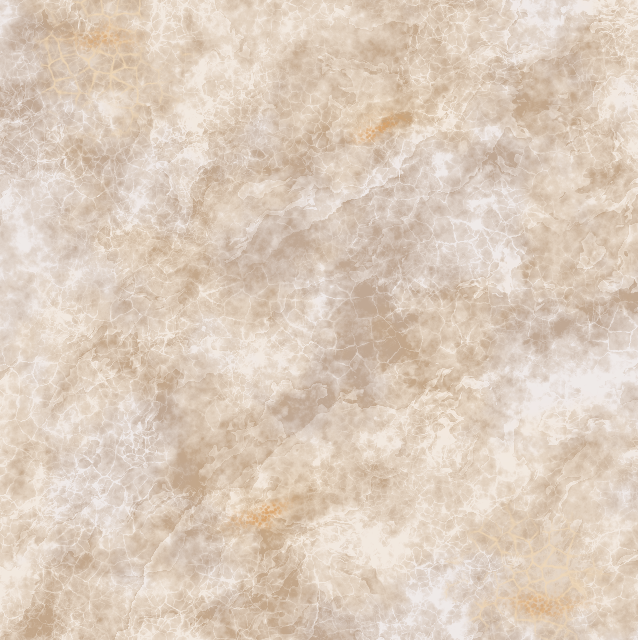
This texture is drawn by a Shadertoy shader. Its source:

```glsl
// Polished beige onyx: cloudy diagonal flow, cellular webs, pale crests and ochre pockets.
const vec3 UMBER = vec3(0.765, 0.655, 0.545);
const vec3 TAN   = vec3(0.828, 0.745, 0.662);
const vec3 CREAM = vec3(0.888, 0.822, 0.752);
const vec3 PEARL = vec3(0.950, 0.912, 0.875);
const vec3 WAX   = vec3(0.940, 0.845, 0.715);
const vec3 OCHRE = vec3(0.850, 0.630, 0.400);
const vec3 COOL_SHIFT = vec3(-0.012, 0.004, 0.036);
const float FLOW_ANGLE = 0.62;
const float ROUGHNESS = 0.60;
const float CLOUD_CONTRAST = 1.45;
const float MOTTLE = 0.75;
const float GRIT = 0.65;
const float WEB_STRENGTH = 0.27;
const float CREST_STRENGTH = 0.42;
const float EDGE = 0.0012;
const vec2 COMB_CENTER = vec2(0.16, 0.91);
const vec2 LENS_CENTER = vec2(0.59, 0.795);
const vec2 SHELL_CENTER = vec2(0.26, 0.635);

vec2 hash2(vec2 p) {
    vec3 q = fract(p.xyx * vec3(0.1031, 0.1030, 0.0973));
    q += dot(q, q.yzx + 33.33);
    return fract((q.xx + q.yz) * q.zy);
}
float noise(vec2 p) {
    vec2 i = floor(p), f = fract(p), e = vec2(0.0, 1.0);
    f = f * f * (3.0 - 2.0 * f);
    return mix(mix(hash2(i).x, hash2(i + e.yx).x, f.x),
               mix(hash2(i + e.xy).x, hash2(i + e.yy).x, f.x), f.y);
}
float fbm(vec2 p) {
    float sum = 0.0, total = 0.0, amp = 1.0;
    for (int i = 0; i < 6; i++) {
        sum += amp * noise(p);
        total += amp;
        p = mat2(1.6, 1.2, -1.2, 1.6) * p + 7.3;
        amp *= ROUGHNESS;
    }
    return sum / total;
}
// Cellular noise: x = nearest distance, y = gap to the second nearest
vec2 cells(vec2 p) {
    vec2 i = floor(p), f = fract(p), d = vec2(8.0);
    for (int y = -1; y <= 1; y++)
    for (int x = -1; x <= 1; x++) {
        vec2 g = vec2(x, y);
        float r = length(g + hash2(i + g) - f);
        d = r < d.x ? vec2(r, d.x) : vec2(d.x, min(d.y, r));
    }
    return vec2(d.x, d.y - d.x);
}
float wall(float gap, float width) { return 1.0 - smoothstep(0.0, width, gap); }
vec2 turn(vec2 p, float a) {
    float c = cos(a), s = sin(a);
    return mat2(c, -s, s, c) * p;
}
// Bright lip above a line, thin shadow below it
float crest(float d, float lip) {
    float side = smoothstep(-EDGE, EDGE, d);
    return side * exp(-abs(d) / lip) - 0.6 * (1.0 - side) * exp(-abs(d) / 0.006);
}
// Layered sine bands fading out within a lens: returns (bands, lens)
vec2 strata(vec2 q, float angle, float wobble) {
    vec2 s = turn(q, angle);
    float lens = exp(-s.x * s.x / 0.014 - s.y * s.y / 0.0028);
    float phase = s.y * 190.0 + 2.0 * sin(s.x * 24.0) + 14.0 * wobble;
    return vec2(sin(phase) + 0.5 * sin(phase * 2.3 + 1.0), 1.0) * lens;
}
vec3 stone(float t) {
    vec3 c = mix(UMBER, TAN, smoothstep(0.0, 0.36, t));
    c = mix(c, CREAM, smoothstep(0.28, 0.64, t));
    return mix(c, PEARL, smoothstep(0.58, 1.0, t));
}
void mainImage(out vec4 fragColor, in vec2 fragCoord) {
    vec2 p = fragCoord / iResolution.y;
    vec2 warp = vec2(fbm(p * 4.0 + 3.0), fbm(p * 4.0 + 17.0)) - 0.5;
    vec2 fine = vec2(fbm(p * 24.0 + 5.0), fbm(p * 24.0 + 31.0)) - 0.5;
    float grit = fbm(p * 95.0 + 11.0) - 0.5;
    // Clouds stretched along the flow, then mottled
    vec2 flow = turn(p + 0.20 * warp, FLOW_ANGLE) * vec2(0.65, 1.25);
    float cloud = fbm(flow * 8.0);
    float drift = fbm(flow * 3.2 + 40.0);
    float tone = 0.47 + CLOUD_CONTRAST * (cloud - 0.5) + 0.45 * (drift - 0.5);
    tone += MOTTLE * fine.x + GRIT * grit;
    // Webs of hairline cracks at three sizes
    vec2 w = p + 0.022 * fine + 0.04 * warp;
    float coarse = cells(w * 34.0).y;
    float small = cells(w * 62.0 + 9.0).y;
    float tiny = cells(w * 105.0 + 21.0).y;
    float web = wall(coarse, 0.10) * smoothstep(0.38, 0.62, fbm(p * 8.0 + 60.0))
              + 0.8 * wall(small, 0.15) * smoothstep(0.40, 0.60, fbm(p * 9.0 + 80.0))
              + 0.6 * wall(tiny, 0.22) * smoothstep(0.44, 0.62, fbm(p * 10.0 + 70.0));
    tone += WEB_STRENGTH * web * (1.0 + 2.5 * fine.y) + 0.12 * (0.3 - coarse) + 0.08 * (0.3 - small);
    // Short broken crests on contours of the flow, with chalky tufts
    float broken = smoothstep(0.46, 0.60, fbm(p * 7.0 + 90.0));
    for (int i = 0; i < 2; i++) {
        float level = (fbm(flow * 8.0 + 23.0 + 30.0 * float(i)) - 0.5) / 5.0;
        tone += CREST_STRENGTH * mix(broken, 1.0 - broken, 0.8 * float(i)) * crest(level, 0.006) * 0.8;
    }
    tone += 0.28 * broken * smoothstep(0.56, 0.66, fbm(p * 20.0 + 140.0));
    // Large features, repeated under a half turn of the slab
    float comb = 0.0, heart = 0.0, warmth = 0.0;
    for (int i = 0; i < 2; i++) {
        vec2 q = (i == 0 ? p : 1.0 - p) + 0.06 * warp + 0.04 * fine;
        float bend = max(q.x - 0.7, 0.0);
        float path = 0.50 + 0.72 * (q.x - 0.29) + 9.0 * bend * bend;
        float extent = smoothstep(0.25, 0.50, q.x) * (0.5 + 0.5 * smoothstep(0.4, 0.6, drift));
        tone += CREST_STRENGTH * extent * crest((q.y - path) * 0.78, 0.011);
        vec2 lens = strata(q - LENS_CENTER, 0.42, cloud);
        vec2 shell = strata(q - SHELL_CENTER, -0.35, cloud);
        tone += 0.13 * lens.x + 0.10 * shell.x - 0.07 * lens.y;
        warmth += lens.y + 0.4 * shell.y;
        vec2 core = turn(q - LENS_CENTER, 0.35), hub = q - COMB_CENTER;
        heart += exp(-core.x * core.x / 0.0016 - core.y * core.y / 0.00012);
        comb += 1.0 - smoothstep(0.04, 0.125, length(hub) + 0.25 * fine.y);
        heart += 0.7 * exp(-hub.x * hub.x / 0.0030 - pow(hub.y - 0.03, 2.0) / 0.00022);
    }
    vec3 color = stone(clamp(tone, 0.0, 1.0));
    color += COOL_SHIFT * smoothstep(0.42, 0.60, fbm(p * 4.5 + 120.0));
    color += vec3(0.008, -0.004, -0.028) * warmth;
    // Waxy honeycomb and granular ochre
    float honey = cells((p + 0.012 * fine) * 36.0 + 50.0).y;
    color = mix(color, mix(UMBER, TAN, 0.6 + 2.0 * grit), 0.45 * comb);
    color = mix(color, WAX, comb * (0.75 * wall(honey, 0.18) + 0.2 * wall(small, 0.2)));
    float grains = 1.0 - smoothstep(0.25, 0.60, cells(p * 170.0).x);
    color = mix(color, OCHRE, clamp(heart, 0.0, 1.0) * (0.3 + 0.6 * grains));
    fragColor = vec4(clamp(color, 0.0, 1.0), 1.0);
}
```
